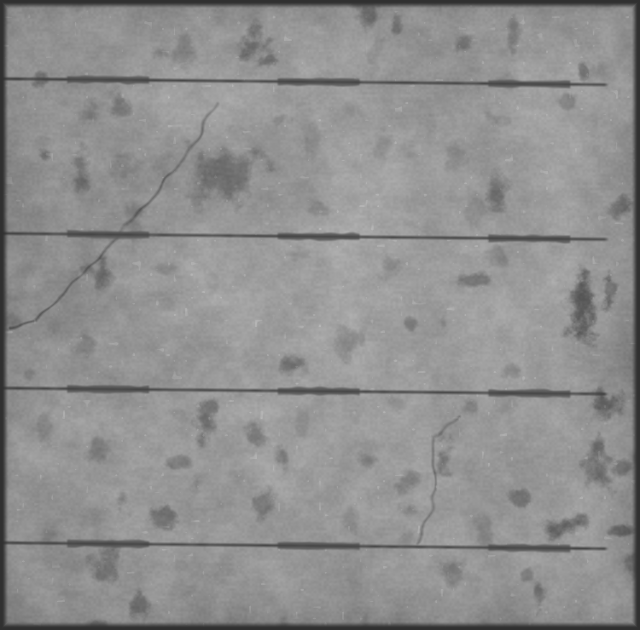
Write a WebGL 1 fragment shader that draws this texture.

```glsl
precision highp float;
// Weathered grey concrete panel: four dashed horizontal grooves, cracks, stains and a dark rim.
uniform vec2 u_resolution;

const float GROOVES = 4.0;
const float GROOVE_TOP = 0.875;      // height of the top groove at the left edge
const float GROOVE_PITCH = 0.2455;
const float GROOVE_TILT = 0.010;     // drop from left to right
const float GROOVE_HALF = 0.0022;
const float DASH_PITCH = 0.329;
const float DASH_CENTRE = 0.169;
const float DASH_HALF_LENGTH = 0.064;
const float DASH_HALF = 0.0055;
const float SOFT = 0.0018;
const float STAIN_CELLS = 13.0;
const float RIM_WIDTH = 0.014;
const float CONCRETE = 0.565;
const float GROOVE_TONE = 0.27;
const float DASH_TONE = 0.34;
const float RIM_TONE = 0.19;

float hash(vec2 p) {
  vec3 q = fract(vec3(p.xyx) * 0.1031);
  q += dot(q, q.yzx + 33.33);
  return fract((q.x + q.y) * q.z);
}

float noise(vec2 p) {
  vec2 i = floor(p), f = fract(p);
  f = f * f * (3.0 - 2.0 * f);
  return mix(mix(hash(i), hash(i + vec2(1.0, 0.0)), f.x),
             mix(hash(i + vec2(0.0, 1.0)), hash(i + 1.0), f.x), f.y);
}

float fbm(vec2 p) {
  float sum = 0.0, gain = 0.533;
  for (int i = 0; i < 4; i++) {
    sum += gain * noise(p);
    p = p * 2.03 + 17.1;
    gain *= 0.5;
  }
  return sum;
}

// Coverage of a band around zero distance
float band(float dist, float halfWidth) {
  float blur = SOFT + 0.5 / u_resolution.x;
  return 1.0 - smoothstep(halfWidth - blur, halfWidth + blur, dist);
}

float segment(vec2 p, vec2 a, vec2 b) {
  vec2 ab = b - a;
  return length(p - a - ab * clamp(dot(p - a, ab) / dot(ab, ab), 0.0, 1.0));
}

// Ragged elliptical blot
float stain(vec2 p, vec2 centre, vec2 radius, float ragged) {
  return 1.0 - smoothstep(0.25, 1.35, length((p - centre) / radius) + ragged * 2.2);
}

// Small blots jittered over a grid
float scatteredStains(vec2 p, float ragged) {
  vec2 cell = floor(p * STAIN_CELLS);
  float dark = 0.0;
  for (int y = -1; y <= 1; y++) {
    for (int x = -1; x <= 1; x++) {
      vec2 id = cell + vec2(float(x), float(y)) + 40.0;
      vec2 jitter = vec2(hash(id + 3.7), hash(id + 91.3));
      vec2 radius = mix(vec2(0.008), vec2(0.022, 0.03), vec2(hash(id + 7.1), hash(id + 23.9)));
      float strength = 0.17 * pow(hash(id + 55.5), 2.0);
      dark = max(dark, strength * stain(p, (id - 40.0 + jitter) / STAIN_CELLS, radius, ragged));
    }
  }
  return dark;
}

float largeStains(vec2 p, float ragged) {
  float dark = 0.25 * stain(p, vec2(0.914, 0.517), vec2(0.032, 0.045), ragged);
  dark = max(dark, 0.14 * stain(p, vec2(0.345, 0.728), vec2(0.05, 0.045), ragged));
  dark = max(dark, 0.21 * stain(p, vec2(0.884, 0.167), vec2(0.036, 0.018), ragged));
  dark = max(dark, 0.20 * stain(p, vec2(0.948, 0.358), vec2(0.022, 0.024), ragged));
  dark = max(dark, 0.17 * stain(p, vec2(0.935, 0.258), vec2(0.022, 0.036), ragged));
  return max(dark, 0.17 * stain(p, vec2(0.322, 0.332), vec2(0.017, 0.036), ragged));
}

float cracks(vec2 p) {
  p += 0.010 * (vec2(noise(p * 42.0), noise(p * 42.0 + 60.0)) - 0.5);
  float upper = segment(p, vec2(0.336, 0.835), vec2(0.289, 0.749));
  upper = min(upper, segment(p, vec2(0.289, 0.749), vec2(0.195, 0.636)));
  upper = min(upper, segment(p, vec2(0.195, 0.636), vec2(0.055, 0.491)));
  upper = min(upper, segment(p, vec2(0.055, 0.491), vec2(0.020, 0.481)));
  float lower = segment(p, vec2(0.714, 0.341), vec2(0.676, 0.305));
  lower = min(lower, segment(p, vec2(0.676, 0.305), vec2(0.684, 0.220)));
  lower = min(lower, segment(p, vec2(0.684, 0.220), vec2(0.654, 0.140)));
  return band(min(upper, lower), 0.0021) * (0.6 + 0.6 * noise(p * 30.0));
}

void main() {
  vec2 p = gl_FragCoord.xy / u_resolution;

  // Mottled concrete, lightest right of centre
  float tone = CONCRETE + 0.055 * exp(-5.0 * dot(p - vec2(0.62, 0.58), p - vec2(0.62, 0.58)));
  tone += 0.13 * (fbm(p * vec2(9.0, 7.0)) - 0.5) + 0.09 * (fbm(p * 38.0 + 9.0) - 0.5);
  tone += 0.035 * (noise(p * 250.0) - 0.5) + 0.02 * (noise(p * vec2(50.0, 230.0)) - 0.5);
  tone += 0.06 * smoothstep(0.90, 0.98, noise(p * 110.0 + 31.0));

  // Stains and cracks
  float ragged = fbm(p * 45.0 + 5.0) - 0.5;
  tone -= max(scatteredStains(p, ragged), largeStains(p, ragged));
  tone -= 0.15 * cracks(p);

  // Grooves with evenly spaced thicker dashes
  float row = (GROOVE_TOP - GROOVE_TILT * p.x - p.y) / GROOVE_PITCH;
  float dist = abs(row - clamp(floor(row + 0.5), 0.0, GROOVES - 1.0)) * GROOVE_PITCH;
  float along = abs(fract((p.x - DASH_CENTRE) / DASH_PITCH + 0.5) - 0.5) * DASH_PITCH;
  float dash = band(dist + 0.003 * (noise(p * 60.0) - 0.5), DASH_HALF) * band(along, DASH_HALF_LENGTH);
  float groove = band(dist, GROOVE_HALF) * (1.0 - smoothstep(0.943, 0.953, p.x));
  tone = mix(tone, DASH_TONE, 0.85 * dash);
  tone = mix(tone, GROOVE_TONE, groove * (0.75 + 0.25 * noise(p * 70.0)));

  // Dark rim with a soft inner shade
  float edge = min(min(p.x, 1.0 - p.x), min(p.y, 1.0 - p.y));
  tone -= 0.07 * exp(-edge / 0.03);
  tone = mix(RIM_TONE, tone, smoothstep(0.003, RIM_WIDTH, edge));
  gl_FragColor = vec4(vec3(tone), 1.0);
}
```
